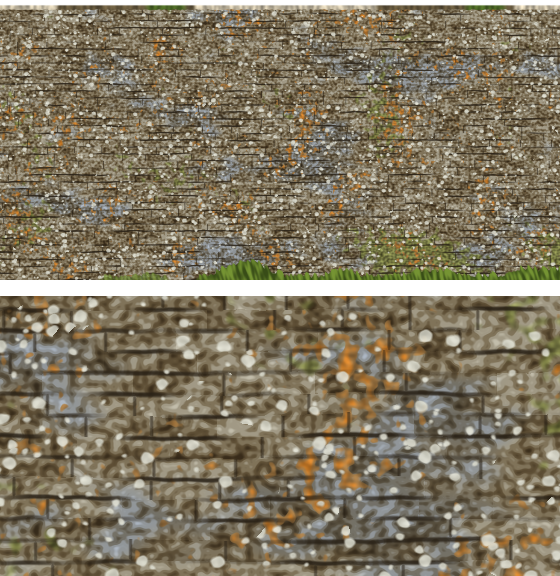
Top, the full canvas; bottom, a detail of the centre.
A WebGL 2 fragment shader for this texture:

```glsl
#version 300 es
precision highp float;
// An old wall of thin stone courses, spotted with lichen, with grass at its foot.

uniform vec2 u_resolution;
out vec4 fragColor;

float hash(vec2 p) {
    vec3 q = fract(p.xyx * vec3(0.1031, 0.1030, 0.0973));
    q += dot(q, q.yzx + 33.33);
    return fract((q.x + q.y) * q.z);
}

float cornerSlope(vec2 cell, vec2 offset) {
    float angle = 6.2832 * hash(cell);
    return dot(vec2(cos(angle), sin(angle)), offset);
}

// Gradient noise, roughly -0.7 to 0.7
float noise(vec2 p) {
    vec2 i = floor(p), f = fract(p);
    vec2 w = f * f * f * (f * (f * 6.0 - 15.0) + 10.0);
    vec2 e = vec2(0.0, 1.0);
    float low = mix(cornerSlope(i, f), cornerSlope(i + e.yx, f - e.yx), w.x);
    float high = mix(cornerSlope(i + e, f - e), cornerSlope(i + e.yy, f - e.yy), w.x);
    return mix(low, high, w.y);
}

float band(float x, float start, float end, float soft) {
    return smoothstep(start - soft, start + soft, x) * (1.0 - smoothstep(end - soft, end + soft, x));
}

// Scattered round spots; density is the chance that a cell holds one
float spots(vec2 p, float scale, float density, float soft) {
    vec2 q = p * scale, cell = floor(q);
    float cover = 0.0;
    for (int y = -1; y <= 1; y++) {
        for (int x = -1; x <= 1; x++) {
            vec2 id = cell + vec2(x, y);
            vec2 centre = id + vec2(hash(id + 11.3), hash(id + 47.9));
            float size = hash(id + 83.1);
            float radius = mix(0.16, 0.52, size * size);
            float present = step(hash(id + 131.7), density);
            float d = length((q - centre) * vec2(0.85, 1.0)) - radius;
            cover = max(cover, present * (1.0 - smoothstep(-soft, soft, d)));
        }
    }
    return cover;
}

// Returns stone shade in x, dark joint cover in y
vec2 masonry(vec2 p, float courses) {
    float v = (p.y + 0.005 * noise(p * vec2(5.0, 9.0)) + 0.0025 * noise(p * 32.0)) * courses;
    float row = floor(v);
    float stoneLength = mix(0.07, 0.15, hash(vec2(row, 3.7)));
    float u = p.x / stoneLength + 9.0 * hash(vec2(row, 8.1));
    float bedGap = min(fract(v), 1.0 - fract(v)) / courses;
    float endGap = min(fract(u), 1.0 - fract(u)) * stoneLength;
    float line = floor(v + 0.5);
    float bedDepth = smoothstep(-0.22, 0.3, noise(vec2(p.x * 9.0, line * 3.37)));
    float endDepth = 0.65 * step(0.45, hash(vec2(floor(u + 0.5), row + 20.0)));
    float bed = bedDepth * (1.0 - smoothstep(0.0008, 0.0042, bedGap));
    float end = endDepth * (1.0 - smoothstep(0.0005, 0.0032, endGap));
    return vec2(hash(vec2(floor(u), row)) - 0.5, max(bed, end));
}

vec3 stoneColour(float tone) {
    vec3 c = mix(vec3(0.22, 0.17, 0.10), vec3(0.37, 0.31, 0.21), smoothstep(-0.8, -0.3, tone));
    c = mix(c, vec3(0.50, 0.45, 0.35), smoothstep(-0.32, -0.06, tone));
    c = mix(c, vec3(0.63, 0.60, 0.52), smoothstep(0.04, 0.28, tone));
    return mix(c, vec3(0.76, 0.74, 0.67), smoothstep(0.42, 0.8, tone));
}

vec3 wall(vec2 p, float px) {
    vec2 stone = masonry(p, 40.0);
    float coarse = noise(p * vec2(14.0, 26.0) + 5.0);
    float middle = noise(p * vec2(36.0, 62.0) + 17.0);
    float grain = noise(p * vec2(95.0, 115.0) + 31.0);
    float tone = 0.35 * coarse + 0.6 * middle + 0.85 * grain + 0.35 * stone.x;
    vec3 c = stoneColour(tone);

    // Cool grey weathering and green algae
    float cool = smoothstep(0.1, 0.45, noise(p * vec2(3.0, 6.0) + 71.0) + 0.4 * coarse);
    c = mix(c, c * vec3(0.90, 0.98, 1.16), cool);
    float damp = band(p.x, 1.35, 2.2, 0.06) * (1.0 - smoothstep(0.06, 0.19, p.y));
    float algae = noise(p * 4.0 + 53.0) + 0.6 * noise(p * 42.0 + 13.0) + 0.35 * damp;
    c = mix(c, vec3(0.44, 0.46, 0.23) * (1.0 + 0.7 * grain), 0.85 * smoothstep(0.38, 0.6, algae));

    // Orange lichen in loose colonies
    float colony = 0.65 * noise(p * 6.0 + 91.0) + 0.75 * noise(p * 44.0 + 23.0) + 0.4 * noise(p * 98.0 + 61.0);
    vec3 rust = mix(vec3(0.60, 0.44, 0.24), vec3(0.80, 0.48, 0.14), smoothstep(0.42, 0.72, colony));
    c = mix(c, rust * (1.0 + 0.4 * grain), 0.92 * smoothstep(0.29, 0.43, colony));

    // Open joints, then pale lichen over them
    c = mix(c, vec3(0.15, 0.12, 0.08), 0.85 * stone.y);
    float density = 0.19 + 0.35 * noise(p * 7.0 + 37.0);
    vec2 ragged = p + 0.003 * vec2(middle, grain);
    float pale = spots(ragged, 72.0, density, max(0.12, 50.0 * px));
    return mix(c, vec3(0.85, 0.85, 0.80) + 0.12 * grain, 0.9 * pale);
}

// Weathered cap stones with mossy stretches
vec3 coping(vec2 p) {
    float phase = fract(p.x / 1.14);
    float dark = band(phase, 0.18, 0.61, 0.01);
    float moss = band(phase, 0.46, 0.58, 0.015);
    float streak = noise(p * vec2(70.0, 25.0));
    vec3 c = mix(vec3(0.76, 0.72, 0.63), vec3(0.38, 0.33, 0.23), dark);
    return mix(c, vec3(0.28, 0.38, 0.14), moss) * (1.0 + 0.5 * streak);
}

void main() {
    vec2 p = gl_FragCoord.xy / u_resolution.y;
    float px = 1.0 / u_resolution.y;
    vec3 c = wall(p, px);

    // Grass blades
    float blade = noise(vec2(p.x * 75.0 + p.y * 20.0, p.y * 18.0));
    float tuft = max(0.0, noise(vec2(p.x * 5.0, 4.3)));
    float turf = smoothstep(0.69, 0.72, p.x) + 0.7 * band(p.x, 0.36, 0.6, 0.02);
    float height = turf * (0.018 + 0.09 * tuft + 0.025 * blade);
    vec3 grass = mix(vec3(0.22, 0.30, 0.09), vec3(0.46, 0.58, 0.20), smoothstep(-0.4, 0.4, blade));
    c = mix(c, grass, turf * (1.0 - smoothstep(height - 0.004, height + 0.004, p.y)));

    // Cap stones and the bright strip above
    c = mix(c, coping(p), smoothstep(0.963, 0.968, p.y + 0.004 * blade));
    c = mix(c, vec3(1.0), smoothstep(0.981 - px, 0.981 + px, p.y));
    fragColor = vec4(clamp(c, 0.0, 1.0), 1.0);
}
```
